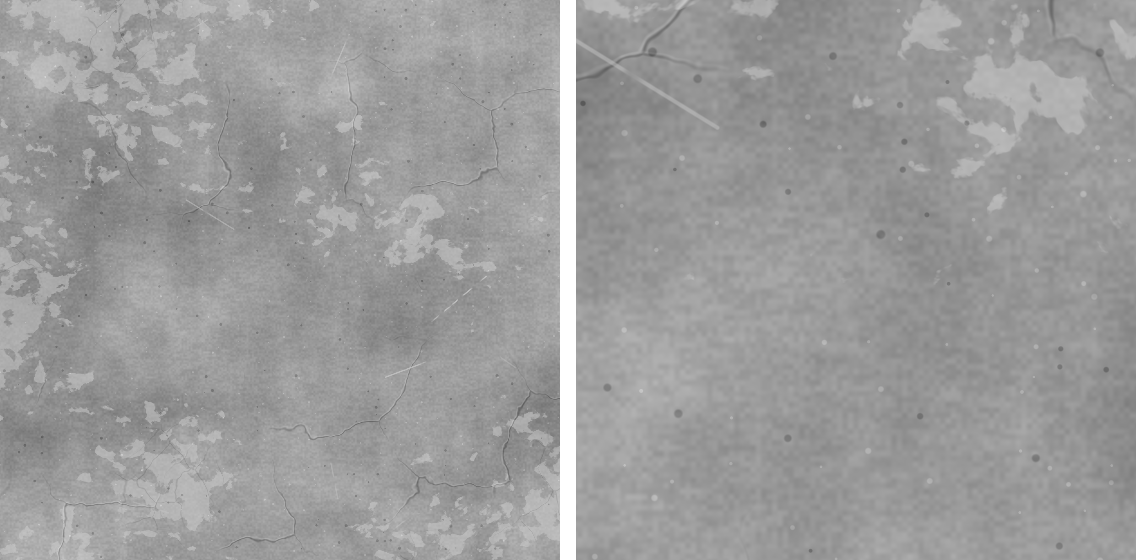
Left, the full canvas; right, a detail of the centre.
Give the GLSL for this texture, as a WebGL 1 fragment shader.

```glsl
precision highp float;
// Weathered grey concrete with flaking pale paint, hairline cracks, scratches and pits.
uniform vec2 u_resolution;

const vec3 CONCRETE = vec3(0.588);
const vec3 PAINT = vec3(0.722);
const vec3 SCRATCH = vec3(0.77);

float hash(vec2 p) {
  vec3 q = fract(p.xyx * 0.1031);
  q += dot(q, q.yzx + 33.33);
  return fract((q.x + q.y) * q.z);
}

vec2 hash2(vec2 p) {
  return vec2(hash(p), hash(p + 57.3));
}

float noise(vec2 p) {
  vec2 cell = floor(p);
  vec2 f = fract(p);
  f = f * f * (3.0 - 2.0 * f);
  float low = mix(hash(cell), hash(cell + vec2(1.0, 0.0)), f.x);
  float high = mix(hash(cell + vec2(0.0, 1.0)), hash(cell + 1.0), f.x);
  return mix(low, high, f.y);
}

// Fractal noise centred on zero.
float fbm(vec2 p) {
  float sum = 0.0;
  float gain = 0.5;
  for (int i = 0; i < 5; i++) {
    sum += gain * (noise(p) - 0.5);
    p = mat2(1.6, 1.2, -1.2, 1.6) * p + 13.7;
    gain *= 0.5;
  }
  return sum;
}

// Distance gap between the two nearest cell points: zero on cell borders.
float cellBorder(vec2 p) {
  vec2 cell = floor(p);
  float nearest = 9.0;
  float second = 9.0;
  for (int y = -1; y <= 1; y++) {
    for (int x = -1; x <= 1; x++) {
      vec2 c = cell + vec2(float(x), float(y));
      float d = length(c + hash2(c) - p);
      second = min(second, max(nearest, d));
      nearest = min(nearest, d);
    }
  }
  return second - nearest;
}

float crackLine(vec2 p, float scale, float width) {
  return 1.0 - smoothstep(0.0, width * scale, cellBorder(p * scale));
}

float segment(vec2 p, vec2 a, vec2 span, float width) {
  float t = clamp(dot(p - a, span) / dot(span, span), 0.0, 1.0);
  return 1.0 - smoothstep(width * 0.3, width, length(p - a - span * t));
}

// Sparse round specks, one per grid cell at most.
float specks(vec2 p, float scale, float share) {
  vec2 cell = floor(p * scale);
  vec2 center = 0.3 + 0.4 * hash2(cell + 5.0);
  float radius = mix(0.1, 0.28, hash(cell + 21.0));
  float d = length(fract(p * scale) - center);
  return step(1.0 - share, hash(cell + 91.0)) * (1.0 - smoothstep(radius * 0.5, radius, d));
}

float scratches(vec2 p) {
  float sum = 0.0;
  for (int i = 0; i < 9; i++) {
    vec2 id = vec2(float(i) * 7.0 + 3.0, 41.0);
    float angle = 6.2832 * hash(id + 11.0);
    vec2 span = vec2(cos(angle), sin(angle)) * mix(0.03, 0.13, hash(id + 17.0));
    sum = max(sum, segment(p, hash2(id), span, 0.0018) * mix(0.3, 0.9, hash(id + 29.0)));
  }
  return sum * smoothstep(0.2, 0.5, noise(p * 90.0));
}

void main() {
  vec2 uv = gl_FragCoord.xy / min(u_resolution.x, u_resolution.y);
  vec2 warp = vec2(fbm(uv * 9.0 + 4.0), fbm(uv * 9.0 + 31.0));

  // Bare concrete: clouds, stains, brushing and grain.
  float clouds = fbm(uv * vec2(4.0, 4.6) + warp * 0.4 + 8.0);
  float tone = 0.26 * clouds + 0.13 * fbm(uv * 15.0 + 60.0);
  tone += 0.03 * (noise(uv * vec2(55.0, 5.0)) - 0.5);
  tone += 0.035 * (noise(uv * vec2(70.0, 230.0)) - 0.5);
  tone += 0.06 * (noise(uv * 310.0) - 0.5);

  // Paint remnants: broad cover broken up by fine flaking.
  float cover = fbm(uv * vec2(3.6, 5.2) + warp * 0.5 + 23.0);
  float flake = fbm(uv * vec2(38.0, 46.0) + warp * 2.0 + 70.0);
  float paint = smoothstep(0.18, 0.245, cover * 1.25 + flake);
  float veil = smoothstep(-0.06, 0.2, cover);
  vec3 color = CONCRETE + tone + 0.045 * veil;
  color = mix(color, PAINT + tone * 0.45, paint * 0.88);

  // Long cracks with a lit edge, and a finer net inside the paint.
  vec2 bent = uv + warp * 0.09;
  float cracked = smoothstep(0.02, 0.14, fbm(uv * 4.0 + 112.0));
  float dark = crackLine(bent, 4.5, 0.004);
  float lit = crackLine(bent + vec2(0.002, -0.002), 4.5, 0.004);
  color += cracked * (0.06 * lit - 0.13 * dark);
  float net = crackLine(bent + 3.0, 15.0, 0.003);
  color -= 0.07 * net * smoothstep(0.08, 0.2, cover) * smoothstep(0.4, 0.6, noise(uv * 11.0));

  // Scratches, dark pits and pale chips.
  color = mix(color, SCRATCH, scratches(uv));
  color -= 0.13 * specks(uv, 75.0, 0.035);
  color += 0.09 * specks(uv + 0.37, 110.0, 0.04);

  gl_FragColor = vec4(clamp(color, 0.0, 1.0), 1.0);
}
```
